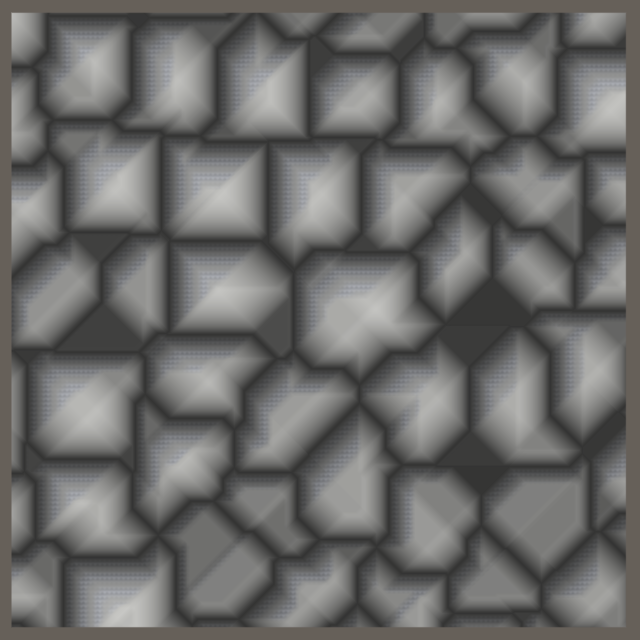
A Shadertoy shader for this texture:

```glsl
// Grey cobbles with bevelled facets, set in a plain brown-grey frame.
// Height is the gap between the two nearest seeds in Chebyshev distance, which
// gives straight and diagonal cracks, pyramids and flat patches; lit from lower right.

const float TAU = 6.2831853;

vec2 hash2(vec2 cell) {
    vec2 k = vec2(dot(cell, vec2(127.1, 311.7)), dot(cell, vec2(269.5, 183.3)));
    return fract(sin(k) * 43758.5453);
}

// Gap between second nearest and nearest seed, zero in the cracks
float stoneHeight(vec2 uv) {
    const float density = 6.4;
    vec2 p = uv * density + 17.0;
    vec2 base = floor(p);
    float nearest = 9.0, second = 9.0;
    for (int y = -2; y <= 2; y++) {
        for (int x = -2; x <= 2; x++) {
            vec2 cell = base + vec2(x, y);
            // Odd rows are shifted by half a stone
            float shift = 0.5 * mod(cell.y, 2.0);
            vec2 seed = cell + vec2(shift, 0.0) + 0.5 + 0.86 * (hash2(cell) - 0.5);
            vec2 offset = abs(seed - p);
            float d = max(offset.x, offset.y);
            second = min(second, max(nearest, d));
            nearest = min(nearest, d);
        }
    }
    return (second - nearest) / density;
}

// Fine rows of short steps that roughen the shaded faces
float stepHatch(vec2 uv) {
    vec2 r = uv * 136.0 * TAU;
    return 0.75 * sin(r.y + 0.4 * sin(r.x)) + 0.35 * sin(r.x);
}

void mainImage(out vec4 fragColor, in vec2 fragCoord) {
    vec2 uv = fragCoord / iResolution.xy;

    // Rounded tone curve, steep beside the narrow cracks
    float height = stoneHeight(uv);
    float raised = height * height / (height + 0.002);
    float tone = 0.205 + 0.63 * (1.0 - exp(-raised / 0.074));

    // Slope toward the lower right, from -1 to 1
    vec2 e = vec2(0.004, -0.004);
    float slope = (stoneHeight(uv + e) - stoneHeight(uv - e)) / 0.016;
    float faces = smoothstep(0.0, 0.03, height);
    float shaded = max(slope, 0.0) * faces;
    float lit = max(-slope, 0.0) * faces;
    tone += 0.04 * lit - 0.06 * shaded;

    // Broken bands of hatching with a cool tint on the shaded faces
    float bands = 0.6 + 0.4 * sin(height * 130.0);
    tone += 0.034 * shaded * bands * stepHatch(uv);
    vec3 stone = tone * mix(vec3(1.0, 1.0, 0.985), vec3(0.985, 1.0, 1.035), shaded * bands);

    // Frame
    vec2 fromCentre = abs(uv - vec2(0.498, 0.5));
    float frame = smoothstep(0.4785, 0.4815, max(fromCentre.x, fromCentre.y));
    vec3 colour = mix(stone, vec3(0.40, 0.375, 0.35), frame);

    fragColor = vec4(colour, 1.0);
}
```
